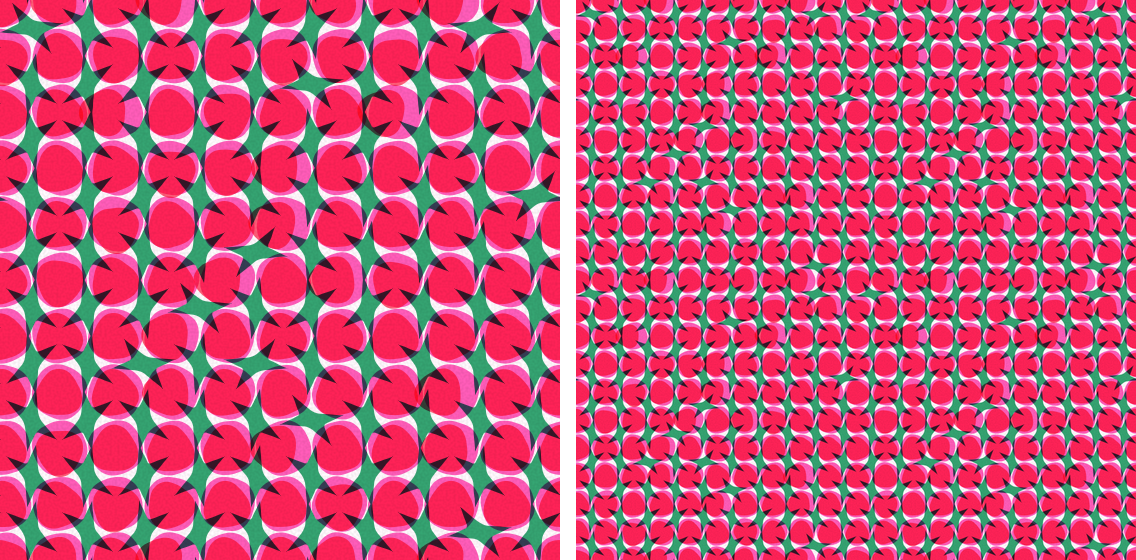
Left, the tile; right, the same tile 2 across and 2 down.
Reproduce this pattern procedurally as a Shadertoy shader.

```glsl
// Tiling overprint of rounded pink and red berries with green four-armed stars between them.
const float CELLS = 10.0;                        // repeats across and down
const vec2  GRID_SHIFT = vec2(0.065, 0.0);       // in cells
const vec3  PAPER = vec3(0.970, 0.945, 0.960);
const vec3  PINK_INK = vec3(1.0, 0.370, 0.730);  // inks multiply what lies below
const vec3  RED_INK = vec3(1.0, 0.371, 0.471);
const vec3  GREEN_INK = vec3(0.206, 0.656, 0.448);
const float PINK_RADIUS = 0.488;
const float PINK_SQUARENESS = 0.030;
const float RED_RADIUS = 0.412;
const float RED_POINTINESS = 0.078;
const float ARM_LENGTH = 0.56;
const float ARM_SLIMNESS = 3.25;                 // length of an arm over its half width
const float NOTCH_ROUNDING = 0.055;
const float STEEP_ARM = 1.43;                    // arm angles in radians
const float SLANT_ARM = 2.48;
const float TURNED_STARS = 0.15;                 // share of stars lying on their side
const float LEFT_BERRIES = 0.15;                 // shares of reds pointing left and down
const float DOWN_BERRIES = 0.15;
const float WOBBLE = 0.007;
const float WOBBLE_PERIOD = 60.0;
const float GRAIN = 0.075;
const float GRAIN_PERIOD = 220.0;

// Three random values per wrapped lattice cell
vec3 hash3(vec2 cell, float period, uint seed) {
    uvec2 c = uvec2(mod(cell, period));
    uvec3 v = uvec3(c, seed) * 1664525u + 1013904223u;
    for (int i = 0; i < 2; i++) {
        v.x += v.y * v.z; v.y += v.z * v.x; v.z += v.x * v.y;
        v ^= v >> 16u;
    }
    return vec3(v & 65535u) / 65535.0;
}

float latticeSlope(vec2 cell, vec2 offset, float period, uint seed) {
    float a = 6.28318 * hash3(cell, period, seed).x;
    return dot(vec2(cos(a), sin(a)), offset);
}

// Gradient noise that wraps after one canvas
float noise(vec2 uv, float period, uint seed) {
    vec2 p = uv * period, i = floor(p), f = p - i;
    vec2 w = f * f * f * (f * (f * 6.0 - 15.0) + 10.0);
    vec2 e = vec2(1.0, 0.0);
    return mix(mix(latticeSlope(i, f, period, seed), latticeSlope(i + e, f - e, period, seed), w.x),
               mix(latticeSlope(i + e.yx, f - e.yx, period, seed),
                   latticeSlope(i + 1.0, f - 1.0, period, seed), w.x), w.y);
}

float smoothMin(float a, float b, float k) {
    float h = max(k - abs(a - b), 0.0) / k;
    return min(a, b) - h * h * k * 0.25;
}

// Soft polygon with a corner towards the given angle
float roundedPolygon(vec2 p, float radius, float corners, float bulge, float angle) {
    float a = atan(p.y, p.x + 1e-6) - angle;
    return length(p) - radius * (1.0 + bulge * cos(corners * a));
}

// Rhombus with a long axis u and a short axis v, both given as dual vectors
float rhombus(vec2 p, vec2 u, vec2 v) {
    float pu = dot(p, u), pv = dot(p, v);
    vec2 slope = (pu < 0.0 ? -u : u) + (pv < 0.0 ? -v : v);
    return (abs(pu) + abs(pv) - 1.0) / length(slope);
}

// Two crossed rhombi with skewed arms
float star(vec2 p) {
    vec2 a = vec2(cos(STEEP_ARM), sin(STEEP_ARM)) * ARM_LENGTH;
    vec2 b = vec2(cos(SLANT_ARM), sin(SLANT_ARM)) * ARM_LENGTH;
    float area = a.x * b.y - a.y * b.x;
    vec2 u = vec2(b.y, -b.x) / area, v = vec2(-a.y, a.x) / area;
    return smoothMin(rhombus(p, u, v * ARM_SLIMNESS), rhombus(p, u * ARM_SLIMNESS, v), NOTCH_ROUNDING);
}

float redBerry(vec2 p, vec3 rnd) {
    float angle = -0.32;
    vec2 shift = vec2(-0.02, -0.03);
    if (rnd.x < LEFT_BERRIES) {
        angle = 3.14;
        shift = vec2(-0.04 - 0.20 * rnd.z, -0.01);
    } else if (rnd.x < LEFT_BERRIES + DOWN_BERRIES) {
        angle = -1.62;
        shift = vec2(0.0, -0.04 - 0.06 * rnd.z);
    }
    angle += (rnd.y - 0.5) * 0.5;
    return roundedPolygon(p - shift, RED_RADIUS, 3.0, RED_POINTINESS, angle);
}

void mainImage(out vec4 fragColor, in vec2 fragCoord) {
    vec2 uv = fragCoord / iResolution.xy;
    float pixel = CELLS / iResolution.y;
    vec2 g = uv * CELLS - GRID_SHIFT;
    g += WOBBLE * vec2(noise(uv, WOBBLE_PERIOD, 1u), noise(uv, WOBBLE_PERIOD, 2u));

    float pink = 1e3, green = 1e3;
    vec3 red = vec3(1.0);
    for (int y = -1; y <= 1; y++)
    for (int x = -1; x <= 1; x++) {
        // Berries sit on the lattice points
        vec2 cell = floor(g + 0.5) + vec2(x, y);
        vec2 p = g - cell;
        vec3 rnd = hash3(cell, CELLS, 3u);
        float tilt = (rnd.x < 0.5 ? 0.45 : -0.45) + 0.3 * (rnd.y - 0.5);
        pink = min(pink, roundedPolygon(p, PINK_RADIUS, 4.0, PINK_SQUARENESS, tilt));
        float redCover = clamp(0.5 - redBerry(p, hash3(cell, CELLS, 4u)) / pixel, 0.0, 1.0);
        red *= mix(vec3(1.0), RED_INK, redCover);

        // Stars sit in the gaps, mirrored or turned at random
        cell = floor(g) + vec2(x, y);
        p = g - cell - 0.5;
        rnd = hash3(cell, CELLS, 5u);
        if (rnd.x < TURNED_STARS) p = p.yx;
        if (rnd.y < 0.45) p.x = -p.x;
        green = min(green, star(p));
    }

    // Overprint the inks, then add paper grain
    vec3 color = PAPER * red;
    color *= mix(vec3(1.0), PINK_INK, clamp(0.5 - pink / pixel, 0.0, 1.0));
    color *= mix(vec3(1.0), GREEN_INK, clamp(0.5 - green / pixel, 0.0, 1.0));
    color *= 1.01 + GRAIN * noise(uv, GRAIN_PERIOD, 6u);
    fragColor = vec4(clamp(color, 0.0, 1.0), 1.0);
}
```
